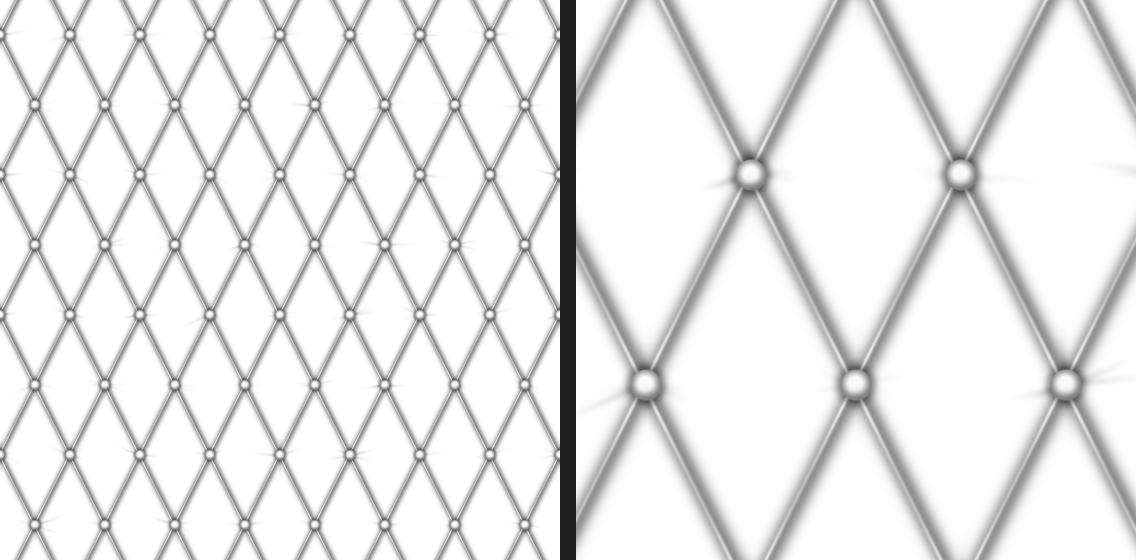
Left, the full canvas; right, a detail of the centre.
Write a WebGL 2 fragment shader that draws this pattern.

```glsl
#version 300 es
precision highp float;
// White tufted upholstery: diamond quilting with creased seams, round buttons and soft folds.

uniform vec2 u_resolution;
out vec4 fragColor;

const float PI = 3.14159265;
const vec2  REPEATS = vec2(8.0, 4.0);        // diamonds across and down
const vec2  FIRST_BUTTON = vec2(0.0, 0.1875);
const vec3  FABRIC = vec3(1.0);
const float SEAM_WIDTH = 0.0061;             // soft shadow beside a seam
const float SEAM_DEPTH = 0.44;
const float SEAM_SHIFT = 0.0005;             // shadow leans to the right
const float THREAD_WIDTH = 0.0011;           // thin highlight in the crease
const float THREAD_SHIFT = -0.0013;
const float THREAD_LIGHT = 0.34;
const float BUTTON_RADIUS = 0.0092;
const float BUTTON_RIM = 0.52;
const float BUTTON_FACE = 0.98;
const float BUTTON_SHADOW = 0.30;
const float FOLD_DEPTH = 0.19;
const float FOLD_WIDTH = 0.0024;
const int   FOLDS = 8;

float hash(vec3 p) {
    p = fract(p * vec3(0.1031, 0.1030, 0.0973) + 0.137);
    p += dot(p, p.yzx + 33.33);
    return fract((p.x + p.y) * p.z);
}

float bell(float x) {
    return exp(-x * x);
}

// x: shadow, y: highlight. Seams lie on whole values of across; buttons on whole values of along.
vec2 seam(float across, float along, float pixel) {
    float d = (across - round(across)) / length(REPEATS);
    float middle = 2.0 * abs(along - round(along));
    float shadow = SEAM_DEPTH * bell((d - SEAM_SHIFT) / SEAM_WIDTH);
    float width = max(THREAD_WIDTH, 0.6 * pixel);
    float thread = THREAD_LIGHT * bell((d - THREAD_SHIFT) / width);
    return vec2(shadow, thread * mix(1.0, 0.45, smoothstep(0.1, 0.9, middle)));
}

// Tapered, slightly bent creases fanning out from a button.
float folds(vec2 p, vec2 id) {
    float total = 0.0;
    float buttonStrength = mix(0.45, 1.0, hash(vec3(id, 71.0)));
    for (int i = 0; i < FOLDS; i++) {
        vec3 seed = vec3(id, float(i) * 5.0);
        bool upright = i % 2 == 1;
        float chance = hash(seed + 3.0);
        float spread = upright ? 0.4 : 0.85;
        float angle = float(i % 4) * 0.5 * PI + spread * (hash(seed + 11.0) - 0.5);
        float reach = upright ? mix(0.022, 0.044, chance)
                              : mix(0.026, 0.060, chance * chance);
        vec2 dir = vec2(cos(angle), sin(angle));
        float t = dot(p, dir);
        float bend = 5.0 * (hash(seed + 23.0) - 0.5);
        float s = dot(p, vec2(-dir.y, dir.x)) + bend * t * t;
        float fade = clamp(1.0 - t / reach, 0.0, 1.0);
        float along = smoothstep(0.0, BUTTON_RADIUS, t) * fade * sqrt(fade);
        total += along * bell(s / FOLD_WIDTH) * mix(0.4, 1.3, hash(seed + 37.0));
    }
    return FOLD_DEPTH * buttonStrength * total;
}

// Domed face with a dark rim, lit from slightly above.
float buttonShade(vec2 p) {
    vec2 q = p / BUTTON_RADIUS;
    float dome = 1.0 - smoothstep(0.35, 1.05, length(q - vec2(-0.04, 0.10)));
    return mix(BUTTON_RIM, BUTTON_FACE, dome) - 0.06 * bell(length(q - vec2(0.1, -0.55)) / 0.4);
}

void main() {
    vec2 uv = gl_FragCoord.xy / u_resolution;
    float pixel = 1.0 / min(u_resolution.x, u_resolution.y);
    vec2 grid = (uv - FIRST_BUTTON) * REPEATS;

    // Two families of diagonal seams
    float rising = grid.x - grid.y;
    float falling = grid.x + grid.y;
    vec2 seamA = seam(rising, falling, pixel);
    vec2 seamB = seam(falling, rising, pixel);
    float light = (1.0 - seamA.x) * (1.0 - seamB.x) + max(seamA.y, seamB.y);

    // Buttons sit on two interleaved grids
    for (int k = 0; k < 2; k++) {
        vec2 offset = vec2(0.5 * float(k));
        vec2 cell = round(grid - offset);
        vec2 p = (grid - offset - cell) / REPEATS;
        vec2 id = mod(cell, REPEATS) + 17.0 * float(k);
        float r = length(p);
        light *= 1.0 - min(folds(p, id), 0.4);
        light *= 1.0 - BUTTON_SHADOW * bell(max(r - BUTTON_RADIUS, 0.0) / 0.0036);
        float cover = 1.0 - smoothstep(-pixel, pixel, r - BUTTON_RADIUS);
        light = mix(light, buttonShade(p), cover);
    }

    fragColor = vec4(FABRIC * clamp(light, 0.0, 1.0), 1.0);
}
```
